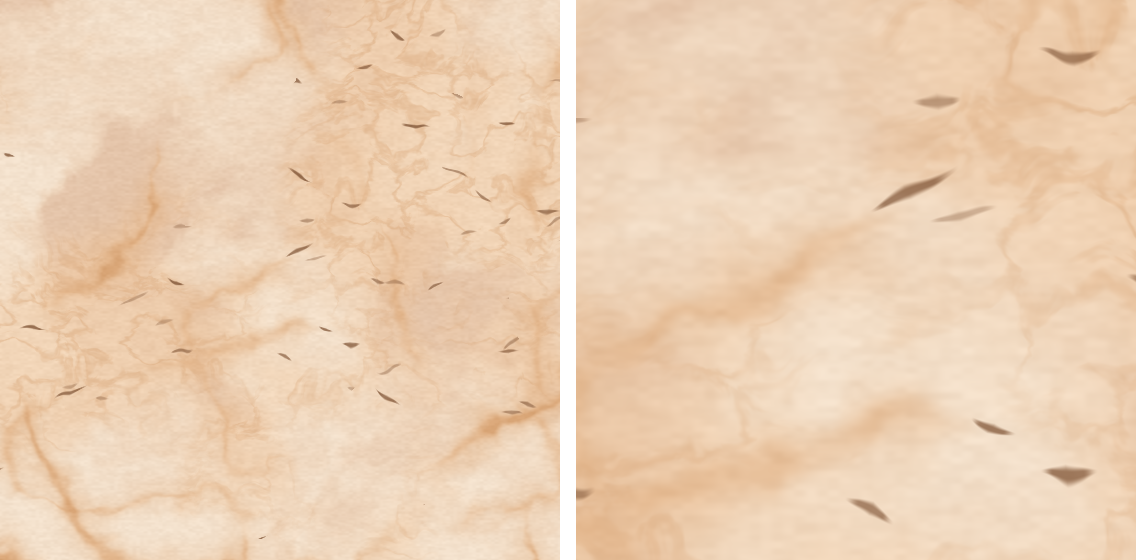
Left: the whole. Right: its middle third, enlarged.
A WebGL 2 fragment shader for this texture:

```glsl
#version 300 es
precision highp float;
// Cream marble: soft cloudy tones with a fine horizontal grain, crossed by
// patchy amber veins (zero lines of warped noise) and strewn with small
// tapered brown cracks that gather in stained areas.
#define CLOUD_SCALE 4.2
#define GRAIN_AMOUNT 0.026
#define WARP_AMOUNT 0.075
#define VEIN_WIDTH 0.0085
#define VEIN_STRENGTH 0.85
#define HALO_WIDTH 0.035
#define STAIN_STRENGTH 0.55
#define CRACK_CELLS 13.0
#define CRACK_DENSITY 0.55

uniform vec2 u_resolution;
out vec4 fragColor;

const vec3 LIGHT = vec3(0.955, 0.885, 0.805);
const vec3 CREAM = vec3(0.935, 0.838, 0.740);
const vec3 BLUSH = vec3(0.895, 0.770, 0.665);
const vec3 WARM  = vec3(0.940, 0.795, 0.650);
const vec3 AMBER = vec3(0.840, 0.630, 0.440);
const vec3 BROWN = vec3(0.500, 0.330, 0.210);

float hash(vec2 p) {
  vec3 q = fract(p.xyx * vec3(0.1031, 0.1030, 0.0973));
  q += dot(q, q.yzx + 33.33);
  return fract((q.x + q.y) * q.z);
}

float noise(vec2 p) {
  vec2 i = floor(p), f = fract(p);
  vec2 u = f * f * f * (f * (f * 6.0 - 15.0) + 10.0);
  return mix(mix(hash(i), hash(i + vec2(1, 0)), u.x),
             mix(hash(i + vec2(0, 1)), hash(i + vec2(1, 1)), u.x), u.y);
}

mat2 rotation(float a) {
  return mat2(cos(a), sin(a), -sin(a), cos(a));
}

float fbm(vec2 p) {
  float sum = 0.0, amp = 0.5;
  for (int i = 0; i < 5; i++) {
    sum += amp * noise(p);
    p = rotation(0.6) * p * 2.03 + 17.3;
    amp *= 0.5;
  }
  return sum / 0.97;
}

// Distance to the mid-level line of a noise field, in canvas units.
float veinDistance(vec2 p, float angle, vec2 scale, float seed) {
  mat2 turn = rotation(-angle);
  vec2 e = vec2(0.004, 0.0);
  float n  = noise(turn * p * scale + seed) - 0.5;
  float nx = noise(turn * (p + e.xy) * scale + seed) - 0.5;
  float ny = noise(turn * (p + e.yx) * scale + seed) - 0.5;
  return abs(n) / (length(vec2(nx - n, ny - n) / e.x) + 0.25);
}

// Amber line with a wide faint halo, broken up by a patch mask.
float vein(vec2 p, vec2 warped, float angle, vec2 scale, float seed) {
  float d = veinDistance(warped, angle, scale, seed);
  float patches = smoothstep(0.38, 0.66, fbm(p * 3.4 + seed * 1.7));
  float width = VEIN_WIDTH * (0.4 + 1.1 * noise(p * 9.0 + seed));
  float core = exp(-d * d / (width * width));
  float halo = exp(-d * d / (HALO_WIDTH * HALO_WIDTH));
  return patches * (0.62 * core + 0.32 * halo);
}

// Short tapered strokes, at most one per cell.
float cracks(vec2 p, float density) {
  vec2 home = floor(p * CRACK_CELLS);
  float ink = 0.0;
  for (int y = -1; y <= 1; y++)
  for (int x = -1; x <= 1; x++) {
    vec2 cell = home + vec2(x, y);
    float pick = hash(cell + 71.0);
    vec2 center = cell + vec2(hash(cell + 3.0), hash(cell + 29.0));
    float angle = mix(-0.6, 0.6, hash(cell + 47.0));
    vec2 d = rotation(-angle) * (p * CRACK_CELLS - center);
    float reach = mix(0.15, 0.42, hash(cell + 11.0));
    float taper = max(1.0 - abs(d.x) / reach, 0.0);
    float width = 0.012 + 0.04 * taper;
    float stroke = 1.0 - smoothstep(width * 0.3, width * 1.4, abs(d.y));
    ink = max(ink, stroke * smoothstep(0.0, 0.5, taper) * step(pick, density)
                   * mix(0.35, 1.0, hash(cell + 5.0)));
  }
  return ink;
}

void main() {
  vec2 p = gl_FragCoord.xy / u_resolution.y;
  vec2 drift = vec2(fbm(p * 5.0 + 4.0), fbm(p * 5.0 + 41.0)) - 0.5;
  vec2 ripple = vec2(noise(p * 38.0), noise(p * 38.0 + 9.0)) - 0.5;
  vec2 warped = p + drift * WARP_AMOUNT * 2.0 + ripple * 0.008;

  // Cloudy ground
  float streaks = noise(p * vec2(22.0, 65.0) + drift * 6.0) - 0.5;
  float tone = fbm(p * CLOUD_SCALE + drift * 1.5 + 8.0) + 0.09 * streaks;
  vec3 color = mix(LIGHT, CREAM, smoothstep(0.29, 0.57, tone));
  color = mix(color, BLUSH, smoothstep(0.49, 0.76, tone));

  // Warm stains with a crumpled texture
  float stain = smoothstep(0.48, 0.70, fbm(p * 2.8 + 63.0));
  float crumple = 1.0 - abs(2.0 * fbm(warped * vec2(15.0, 24.0)) - 1.0);
  color = mix(color, WARM, STAIN_STRENGTH * stain);
  color = mix(color, AMBER, 0.34 * stain * smoothstep(0.80, 1.0, crumple));

  // Veins: long diagonals, steep branches, faint wisps
  float veins = vein(p, warped, 0.62, vec2(1.7, 3.2), 12.4);
  veins += 0.75 * vein(p, warped, 1.95, vec2(1.8, 2.9), 37.8);
  veins += 0.45 * vein(p, warped, 0.25, vec2(3.5, 6.0), 85.1);
  veins *= 0.65 + 0.7 * noise(warped * vec2(32.0, 48.0) + 5.0);
  color = mix(color, WARM, clamp(veins * 1.1, 0.0, 0.7));
  color = mix(color, AMBER, clamp(veins * VEIN_STRENGTH, 0.0, 0.9));

  // Dark cracks in stained places
  float gather = smoothstep(0.46, 0.68, fbm(p * 3.0 + 63.0));
  float ink = cracks(p + ripple * 0.012, CRACK_DENSITY * gather);
  color = mix(color, BROWN, 0.8 * ink);

  // Fine horizontal grain
  float grain = noise(p * vec2(70.0, 190.0)) + noise(p * vec2(150.0, 260.0)) - 1.0;
  color += GRAIN_AMOUNT * grain * vec3(0.8, 1.0, 1.15);
  fragColor = vec4(clamp(color, 0.0, 1.0), 1.0);
}
```
